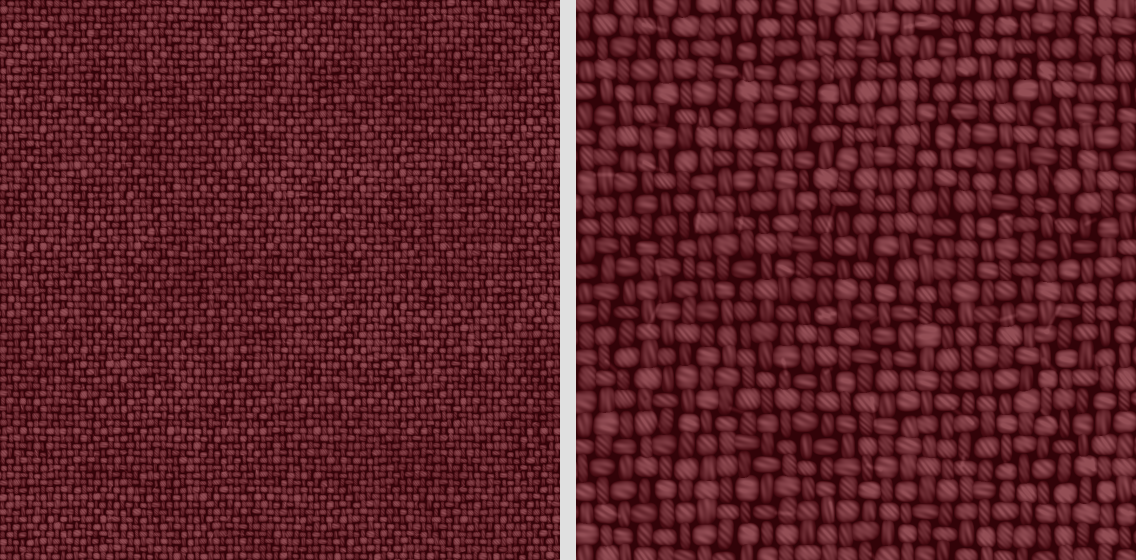
Left: the whole. Right: its middle third, enlarged.
Write a three.js fragment shader that draws this texture.

```glsl
// Burgundy plain-weave cloth: weft and warp yarns cross over and under on a fine grid.
// Each visible yarn crown is a superellipse dome; the highest dome wins, leaving dark seams.
// Layered sines draw the twisted strands and slight bends; hashes vary each crown.

varying vec2 vUv;

const vec2 THREADS = vec2(84.0, 76.0);      // yarns across and down
const vec2 WEFT_HALF = vec2(0.64, 0.47);    // crown half length and half width
const vec2 WARP_HALF = vec2(0.64, 0.38);
const float WEFT_GAIN = 0.86;
const float WARP_GAIN = 0.62;
const float DOME_POWER = 2.7;
const float SIZE_VARIATION = 0.24;
const float TONE_VARIATION = 0.32;
const float SLUB = 0.12;                    // thickness drift along a yarn
const float SLOW_BEND = 0.07;
const float QUICK_BEND = 0.07;
const float STRAND_DEPTH = 0.19;
const float TOP_LIGHT = 0.11;
const float DRIFT = 0.08;                   // broad light and dark areas
const float HAIR_CELL = 2.2;                // yarns per stray-hair cell
const float HAIR_CHANCE = 0.30;
const float HAIR_WIDTH = 0.08;
const float SHADOW_TONE = 0.20;             // tone where shadow turns to yarn
const vec3 SEAM_COLOR = vec3(0.195, 0.010, 0.030);
const vec3 SHADOW_COLOR = vec3(0.280, 0.042, 0.070);
const vec3 CROWN_COLOR = vec3(0.575, 0.305, 0.335);
const float TAU = 6.2831853;

float hash(vec2 p) {
  vec3 q = fract(vec3(p.xyx) * vec3(0.1031, 0.1030, 0.0973));
  q += dot(q, q.yzx + 33.33);
  return fract((q.x + q.y) * q.z);
}

// Slight bending of the whole thread grid.
vec2 bend(vec2 g) {
  vec2 slow = sin(g.yx * vec2(0.31, 0.27) + 2.0 * sin(g * vec2(0.19, 0.23)));
  vec2 quick = sin(g.yx * vec2(0.93, 0.81) + g * vec2(1.7, 1.9));
  return g + SLOW_BEND * slow + QUICK_BEND * quick;
}

// Fibre ridges twisted around one crown.
float strands(vec2 p, float seed) {
  float slant = mix(0.4, 1.6, fract(seed * 7.3));
  float across = p.y + slant * p.x;
  return 0.5 * sin(across * 12.0 + seed * TAU)
       + 0.5 * sin(across * 19.0 - p.x * 7.0 + seed * 31.0);
}

// Tone of the topmost yarn crown at a point on the thread grid.
float weave(vec2 g) {
  vec2 cell = floor(g);
  float topDome = 0.0;
  float tone = 0.0;
  for (int j = -1; j <= 1; j++) {
    for (int i = -1; i <= 1; i++) {
      vec2 id = cell + vec2(float(i), float(j));
      bool weft = mod(id.x + id.y, 2.0) < 0.5;
      float seed = hash(id + 17.0);
      float seedB = hash(id + 203.0);

      // Local axes run along and across the yarn.
      vec2 offset = g - id - 0.5 - 0.18 * (vec2(seed, seedB) - 0.5);
      vec2 p = weft ? offset : offset.yx;
      vec2 yarn = weft ? id : id.yx;
      float yarnSeed = hash(vec2(yarn.y, weft ? 71.0 : 139.0));
      float slub = 1.0 + SLUB * sin(yarn.x * 0.55 + yarnSeed * 40.0);
      vec2 size = weft ? WEFT_HALF : WARP_HALF;
      size *= 1.0 + SIZE_VARIATION * (vec2(seedB, seed) - 0.5);
      size.y *= slub * mix(0.93, 1.07, yarnSeed);

      vec2 q = pow(abs(p / size), vec2(DOME_POWER));
      float dome = max(1.0 - q.x - q.y, 0.0);
      if (dome > topDome) {
        topDome = dome;
        float gain = weft ? WEFT_GAIN : WARP_GAIN;
        gain *= 1.0 + TONE_VARIATION * (seed + 0.6 * yarnSeed - 0.8);
        float light = TOP_LIGHT * offset.y / 0.45;
        tone = pow(dome, 0.8) * (gain + light + STRAND_DEPTH * strands(p, seedB));
      }
    }
  }
  return tone;
}

// Sparse pale hairs, one short segment per chosen cell.
float hair(vec2 g) {
  vec2 id = floor(g / HAIR_CELL);
  vec2 p = (fract(g / HAIR_CELL) - 0.5) * HAIR_CELL;
  float angle = TAU * hash(id + 5.0);
  vec2 along = vec2(cos(angle), sin(angle));
  float reach = mix(0.15, 0.65, hash(id + 47.0));
  p += 0.4 * (vec2(hash(id + 83.0), hash(id + 97.0)) - 0.5);
  float d = length(p - along * clamp(dot(p, along), -reach, reach));
  return step(hash(id + 61.0), HAIR_CHANCE) * (1.0 - smoothstep(0.0, 2.0 * HAIR_WIDTH, d));
}

vec3 cloth(vec2 uv) {
  vec2 g = uv * THREADS;
  float drift = sin(uv.x * 9.0 + 2.0 * sin(uv.y * 5.0)) * sin(uv.y * 13.0 + uv.x * 4.0);
  float tone = weave(bend(g)) * (1.0 + DRIFT * drift) + 0.28 * hair(g);
  vec3 color = mix(SEAM_COLOR, SHADOW_COLOR, clamp(tone / SHADOW_TONE, 0.0, 1.0));
  return mix(color, CROWN_COLOR, clamp((tone - SHADOW_TONE) / (1.0 - SHADOW_TONE), 0.0, 1.0));
}

void main() {
  // Four samples per pixel smooth the fine yarn edges.
  vec2 quarter = 0.25 * fwidth(vUv);
  vec3 color = vec3(0.0);
  for (int k = 0; k < 4; k++) {
    vec2 corner = vec2(mod(float(k), 2.0), floor(float(k) * 0.5)) * 2.0 - 1.0;
    color += 0.25 * cloth(vUv + corner * quarter);
  }
  gl_FragColor = vec4(color, 1.0);
}
```
